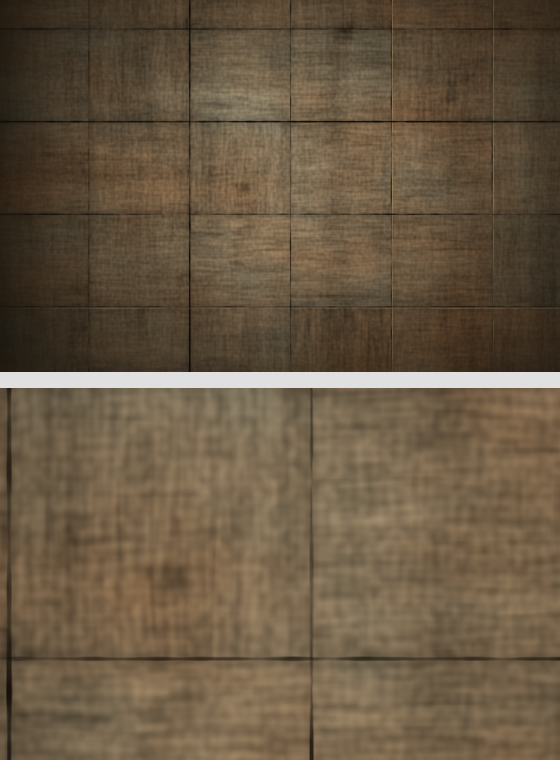
Top: the whole. Bottom: its middle third, enlarged.
This texture is drawn by a Shadertoy shader. Its source:

```glsl
// Worn brown wooden tiles with crossed grain, uneven seams and a dark vignette.

const vec2 TILE_SIZE = vec2(0.271, 0.249);    // in canvas heights
const vec2 TILE_ORIGIN = vec2(-0.032, 0.175);
const vec3 DARK_WOOD = vec3(0.090, 0.070, 0.040);
const vec3 PALE_WOOD = vec3(0.580, 0.508, 0.402);
const vec3 RUST_TINT = vec3(1.12, 0.96, 0.84);
const vec3 GREY_TINT = vec3(0.96, 1.01, 1.03);
const vec3 SEAM_DARK = vec3(0.060, 0.045, 0.025);
const vec3 SEAM_PALE = vec3(0.640, 0.580, 0.460);

vec2 hash2(vec2 p) {
    p = vec2(dot(p, vec2(127.1, 311.7)), dot(p, vec2(269.5, 183.3)));
    return fract(sin(p) * 43758.5);
}

// Gradient noise, about -0.7 to 0.7
float gradientNoise(vec2 p) {
    vec2 cell = floor(p), f = fract(p);
    vec2 u = f * f * f * (f * (f * 6.0 - 15.0) + 10.0);
    float corner[4];
    for (int i = 0; i < 4; i++) {
        vec2 o = vec2(i & 1, i >> 1);
        float angle = 6.2832 * hash2(cell + o).x;
        corner[i] = dot(vec2(cos(angle), sin(angle)), f - o);
    }
    return mix(mix(corner[0], corner[1], u.x), mix(corner[2], corner[3], u.x), u.y);
}

float fbm(vec2 p) {
    float sum = 0.0, amplitude = 0.6;
    for (int i = 0; i < 4; i++) {
        sum += amplitude * gradientNoise(p);
        p = p * 2.03 + 17.3;
        amplitude *= 0.5;
    }
    return sum;
}

// Fibres running along the second axis of p, with sparse dark cracks
float fibres(vec2 p) {
    p.x += 0.006 * gradientNoise(p * vec2(8.0, 5.0));
    float crack = smoothstep(0.25, 0.5, gradientNoise(p * vec2(75.0, 7.0) + 40.0));
    return 0.5 * gradientNoise(p * vec2(28.0, 2.5))
         + 0.6 * gradientNoise(p * vec2(65.0, 6.0))
         + 0.75 * gradientNoise(p * vec2(135.0, 18.0)) - 0.4 * crack;
}

// Growth rings stretched into long arches
float rings(vec2 p, float seed) {
    float bend = p.x * p.x * 42.0 + p.y * 1.6;
    return sin(26.0 * (bend + 0.3 * gradientNoise(p * vec2(9.0, 4.0) + seed)));
}

// Coverage of a thin line, true to its width even below one pixel
float line(float distance, float halfWidth, float pixel) {
    float soft = max(pixel, 0.0015);
    return clamp((halfWidth - abs(distance)) / soft + 0.5, 0.0, 1.0);
}

// One seam: d is the offset across it, along the position on it
vec3 addSeam(vec3 color, float d, float along, float seed, float depth, float shine, float pixel) {
    float wear = gradientNoise(vec2(along * 5.0, seed * 7.3));
    float chips = gradientNoise(vec2(along * 32.0, seed * 3.1));
    float width = 0.0009 + 0.0013 * depth + 0.0010 * chips;
    float groove = line(d, width, pixel) * clamp(depth + 0.6 * wear + 0.5 * chips, 0.08, 0.95);
    float edge = line(d - 0.0032, 0.0012, pixel) * clamp(shine * (0.8 + 1.1 * wear + 0.8 * chips), 0.0, 0.85);
    color *= 1.0 - 0.22 * depth * exp(-abs(d) * 110.0);
    color = mix(color, SEAM_DARK, groove);
    return mix(color, SEAM_PALE * (0.5 + color), edge);
}

float vignette(vec2 uv) {
    vec2 q = (uv - vec2(0.51, 0.54)) / vec2(0.62, 0.70);
    return exp(-1.35 * dot(q, q)) * smoothstep(-0.16, 0.20, uv.x);
}

void mainImage(out vec4 fragColor, in vec2 fragCoord) {
    vec2 uv = fragCoord / iResolution.xy;
    vec2 p = fragCoord / iResolution.y;
    float pixel = 1.0 / iResolution.y;

    vec2 grid = (p - TILE_ORIGIN) / TILE_SIZE;
    vec2 tile = floor(grid);
    vec2 local = (fract(grid) - 0.5) * TILE_SIZE;
    vec2 random = hash2(tile + 3.7);

    // Crossed grain: each tile favours one direction
    float upright = fibres(p + tile * 0.37);
    float level = fibres(p.yx + tile.yx * 0.53 + 4.0);
    float grain = mix(upright, level, mix(0.25, 0.8, random.x));
    float arches = rings(local + vec2(0.04 * (random.y - 0.5), 0.0), random.x * 20.0);
    grain += 0.10 * arches * smoothstep(0.35, 0.8, random.y);
    grain += 0.50 * gradientNoise(p * vec2(105.0, 90.0));

    // Broad bands run through several tiles
    float bands = gradientNoise(vec2(p.x * 13.0, 2.7)) + 0.6 * gradientNoise(vec2(p.y * 14.0, 8.1));
    float patches = fbm(p * vec2(4.0, 6.0) + 5.0);
    float stains = smoothstep(0.22, 0.55, fbm(p * vec2(7.0, 12.0) + 31.0));
    float paleStrip = exp(-pow((p.x - 0.69) / 0.065, 2.0));

    float tone = 0.81 + 0.34 * grain + 0.16 * bands + 0.26 * patches;
    tone += 0.12 * (random.x - 0.5) + 0.11 * paleStrip - 0.32 * stains;
    vec3 color = mix(DARK_WOOD, PALE_WOOD, max(tone * vignette(uv), 0.0));
    float rust = 0.5 + 0.9 * fbm(p * vec2(3.5, 5.0) + 12.0) + 0.5 * (random.y - 0.5);
    color *= mix(GREY_TINT, RUST_TINT, clamp(rust, 0.0, 1.0));

    // Seams: deep towards the middle, pale towards the right and the bottom
    vec2 seam = floor(grid + 0.5);
    vec2 d = (grid - seam) * TILE_SIZE;
    float columnDepth = 0.3 + 0.5 * exp(-2.0 * pow(seam.x - 2.0, 2.0));
    float rowDepth = 0.4 + 0.45 * exp(-2.0 * pow(seam.y - 2.0, 2.0));
    float columnShine = 0.8 * smoothstep(3.0, 4.0, seam.x) * smoothstep(-0.2, 0.4, uv.y);
    float rowShine = 0.7 * (1.0 - smoothstep(0.0, 1.0, seam.y)) * smoothstep(-0.1, 0.3, uv.x);
    color = addSeam(color, d.x, p.y, seam.x + 0.4, columnDepth, columnShine, pixel);
    color = addSeam(color, -d.y, p.x, seam.y + 9.6, rowDepth, rowShine, pixel);

    fragColor = vec4(clamp(color, 0.0, 1.0), 1.0);
}
```
